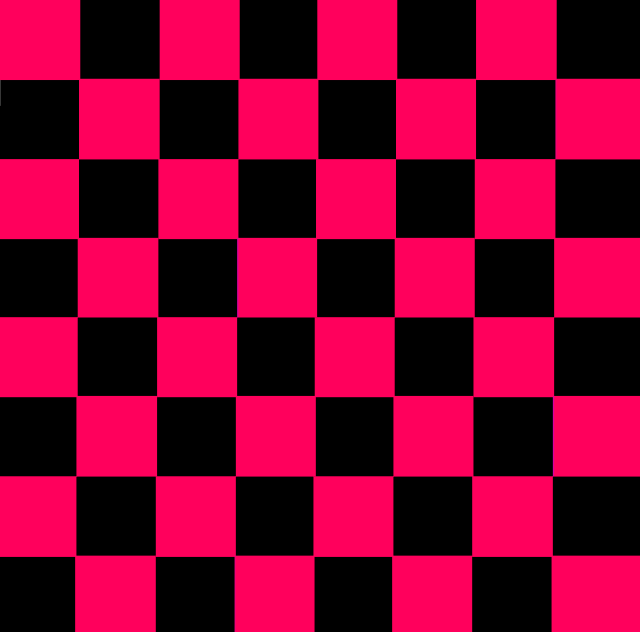
Give the GLSL for this pattern, as a WebGL 1 fragment shader.

```glsl
precision highp float;
// Hot pink and black checkerboard, eight by eight, with slightly leaning, uneven seams.

uniform vec2 u_resolution;

const float TAU = 6.2831853;
const float CELLS_ACROSS = 8.06;
const float LAST_COLUMN = 7.0;
const float LEAN = 0.0081; // leftward drift of each row
const vec3 BLACK = vec3(0.0);
const vec3 PINK = vec3(1.0, 0.0, 0.36);
const vec3 MAGENTA = vec3(0.85, 0.0, 0.65);
const vec3 GREY = vec3(0.3);

// 1 when two whole numbers agree, else 0
float same(float a, float b) {
  return step(abs(a - b), 0.5);
}

// Seam positions, in cells from the top left corner
float columnSeam(float index, float row) {
  return index + 0.007 - LEAN * row + 0.009 * sin(TAU * (index - 1.0) / 6.0);
}

float rowSeam(float index) {
  return index + 0.006 * sin(TAU * (index - 1.0) / 5.0);
}

// How far pink spills over each seam
float columnSpill(float index) {
  return 0.004 + 0.007 * same(index, 4.0);
}

float rowSpill(float index) {
  return mix(0.002, 0.008, mod(index, 2.0));
}

// Antialiased coverage of the box between two corners
float boxCover(vec2 p, vec2 low, vec2 high, float pixel) {
  vec2 outside = max(low - p, p - high);
  return clamp(0.5 - max(outside.x, outside.y) / pixel, 0.0, 1.0);
}

// Strength of the magenta fringe on a cell's left edge
float fringeStrength(vec2 cell) {
  float column = same(mod(cell.x, 4.0), 3.0);
  float row = same(mod(cell.y + 2.0 * floor(cell.x / 4.0), 4.0), 3.0);
  return column * row * (1.2 - 0.27 * abs(cell.y - 4.0));
}

// Lays one pink square over the colour below
vec3 paintSquare(vec3 below, vec2 p, vec2 cell, float pixel) {
  vec2 next = cell + 1.0;
  vec2 low = vec2(columnSeam(cell.x, cell.y) - columnSpill(cell.x),
                  rowSeam(cell.y) - rowSpill(cell.y));
  vec2 high = vec2(columnSeam(next.x, cell.y) + columnSpill(next.x),
                   rowSeam(next.y) + rowSpill(next.y));
  high.x += same(cell.x, LAST_COLUMN); // last column runs off the edge
  float fringe = fringeStrength(cell) * (1.0 - smoothstep(0.008, 0.024, p.x - low.x));
  return mix(below, mix(PINK, MAGENTA, fringe), boxCover(p, low, high, pixel));
}

void main() {
  float pixel = CELLS_ACROSS / u_resolution.x;
  vec2 p = vec2(gl_FragCoord.x, u_resolution.y - gl_FragCoord.y) * pixel;
  vec2 home = floor(p);

  // Small scratch on the left border
  vec3 color = mix(BLACK, GREY, boxCover(p, vec2(-1.0, 1.01), vec2(0.009, 1.33), pixel));

  // Pink squares of the nearby cells
  for (int y = -1; y <= 1; y++) {
    for (int x = -1; x <= 1; x++) {
      vec2 cell = home + vec2(float(x), float(y));
      bool isPink = mod(cell.x + cell.y, 2.0) < 0.5;
      bool onBoard = cell.x > -0.5 && cell.x < LAST_COLUMN + 0.5;
      if (isPink && onBoard) color = paintSquare(color, p, cell, pixel);
    }
  }
  gl_FragColor = vec4(color, 1.0);
}
```
